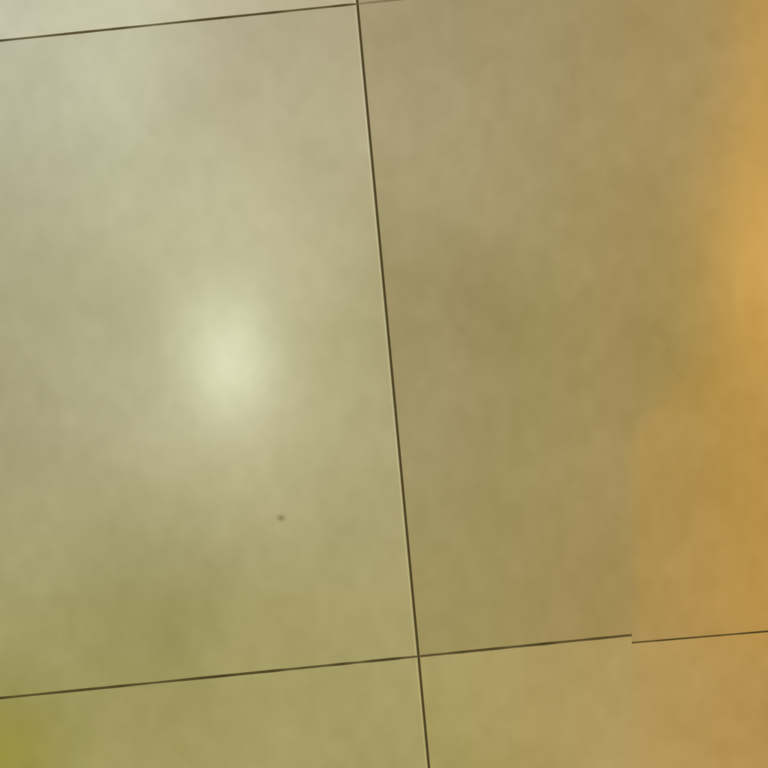
Give the GLSL for this texture, as a three.js fragment shader.

```glsl
// Draws worn beige floor tiles with dark joints, a soft lamp reflection and an amber side light.
varying vec2 vUv;

const vec3 JOINT_COLOR = vec3(0.24, 0.20, 0.10);
const vec3 LAMP_COLOR = vec3(0.90, 0.91, 0.77);
const vec3 AMBER = vec3(0.74, 0.57, 0.28);
const float SOFT = 0.0013;

float hash(vec2 p) {
  vec3 q = fract(vec3(p.xyx) * 0.1031);
  q += dot(q, q.yzx + 33.33);
  return fract((q.x + q.y) * q.z);
}

float valueNoise(vec2 p) {
  vec2 cell = floor(p);
  vec2 f = fract(p);
  f = f * f * (3.0 - 2.0 * f);
  float low = mix(hash(cell), hash(cell + vec2(1.0, 0.0)), f.x);
  float high = mix(hash(cell + vec2(0.0, 1.0)), hash(cell + 1.0), f.x);
  return mix(low, high, f.y);
}

float fbm(vec2 p) {
  float sum = 0.0;
  float weight = 0.5;
  for (int i = 0; i < 5; i++) {
    sum += weight * valueNoise(p);
    p = mat2(1.6, 1.2, -1.2, 1.6) * p + 7.3;
    weight *= 0.5;
  }
  return sum;
}

// Smooth blend through three colours as t runs from 0 to 1.
vec3 blend3(vec3 a, vec3 b, vec3 c, float t) {
  return mix(mix(a, b, smoothstep(0.0, 0.5, t)), c, smoothstep(0.5, 1.0, t));
}

float spot(vec2 p, vec2 center, vec2 radius) {
  vec2 d = (p - center) / radius;
  return exp(-dot(d, d));
}

// Signed distance to the line through a and b, positive on its left.
float sideOf(vec2 p, vec2 a, vec2 b) {
  vec2 dir = normalize(b - a);
  return dir.x * (p.y - a.y) - dir.y * (p.x - a.x);
}

float stroke(float d, float halfWidth) {
  return 1.0 - smoothstep(halfWidth - SOFT, halfWidth + SOFT, abs(d));
}

// Broad light falloff across the floor.
vec3 floorColor(vec2 p) {
  vec3 bottom = blend3(vec3(0.61, 0.58, 0.35), vec3(0.64, 0.60, 0.38), vec3(0.68, 0.56, 0.35), p.x);
  vec3 middle = blend3(vec3(0.63, 0.61, 0.46), vec3(0.65, 0.61, 0.44), vec3(0.62, 0.53, 0.30), p.x);
  vec3 top = blend3(vec3(0.73, 0.72, 0.62), vec3(0.70, 0.66, 0.53), vec3(0.66, 0.57, 0.37), p.x);
  return blend3(bottom, middle, top, p.y);
}

// Amber wash whose left boundary steps outward down the floor.
float amberWash(vec2 p, float cloud) {
  float edge = mix(0.828, 0.905, smoothstep(0.38, 0.58, p.y + 0.3 * (p.x - 0.9)));
  edge = mix(edge, 0.96, smoothstep(0.68, 0.95, p.y));
  float crispness = mix(0.012, 0.08, smoothstep(0.42, 0.62, p.y));
  float wash = smoothstep(edge - crispness, edge + crispness, p.x + 0.03 * (cloud - 0.5));
  float strength = 0.34 + 0.50 * smoothstep(0.85, 1.02, p.x);
  return wash * strength * mix(0.5, 1.0, smoothstep(0.10, 0.22, p.y));
}

void main() {
  vec2 p = vUv;
  float cloud = fbm(p * 5.0);
  float grain = fbm(p * vec2(55.0, 42.0) + 11.0);

  // Joint distances; the lower joint has a small break near the right.
  float upright = sideOf(p, vec2(0.5586, 0.0), vec2(0.465, 1.0));
  float upper = sideOf(p, vec2(0.0, 0.947), vec2(0.465, 0.995));
  float lower = sideOf(p, vec2(0.0, 0.091), vec2(0.822, 0.173));
  float shifted = sideOf(p, vec2(0.822, 0.163), vec2(1.0, 0.178));
  float afterBreak = smoothstep(0.8215, 0.8235, p.x);

  // Tile tones.
  vec3 color = floorColor(p);
  float rightTile = smoothstep(SOFT, -SOFT, upright);
  color *= mix(vec3(1.0), vec3(0.945, 0.925, 0.885), rightTile * (1.0 - 0.7 * smoothstep(0.6, 0.9, p.x)));
  color += 0.04 * smoothstep(-SOFT, SOFT, upper) * (1.0 - rightTile);
  color += vec3(0.04, 0.04, 0.03) * smoothstep(SOFT, -SOFT, mix(lower, shifted, afterBreak)) * rightTile;

  // Lamp reflection and amber light.
  float lamp = 0.42 * spot(p, vec2(0.29, 0.59), vec2(0.19, 0.24));
  lamp += 0.46 * spot(p, vec2(0.298, 0.535), vec2(0.068, 0.085));
  lamp += 0.22 * spot(p, vec2(0.16, 0.88), vec2(0.09, 0.15));
  color = mix(color, LAMP_COLOR, lamp * (1.0 - 0.8 * rightTile));
  color = mix(color, AMBER, amberWash(p, cloud));
  color += vec3(0.08, 0.06, 0.03) * spot(p, vec2(1.01, 0.65), vec2(0.08, 0.14));
  color += vec3(0.01, 0.01, -0.06) * spot(p, vec2(0.0, 0.02), vec2(0.07, 0.06));

  // Worn mottling and a small chip.
  color += (cloud - 0.48) * vec3(0.09, 0.09, 0.10);
  color += (grain - 0.48) * 0.036;
  color = mix(color, JOINT_COLOR, 0.3 * spot(p, vec2(0.366, 0.3255), vec2(0.005, 0.004)));

  // Joints with a pale bevel; the level joints vary in wear along their length.
  float wear = valueNoise(vec2(p.x * 45.0, 3.0));
  float lowerJoint = mix(stroke(lower, 0.0013 + 0.0005 * wear), stroke(shifted, 0.0011), afterBreak);
  float upperJoint = stroke(upper, 0.0012 + 0.0004 * wear) * (1.0 - 0.6 * rightTile);
  float levelJoints = max(lowerJoint, upperJoint) * (0.66 + 0.22 * wear);
  float joints = max(0.86 * stroke(upright, 0.0015), levelJoints);
  float bevel = stroke(upright - 0.0034, 0.0008);
  color += 0.06 * bevel;
  color = mix(color, JOINT_COLOR, joints);

  gl_FragColor = vec4(clamp(color, 0.0, 1.0), 1.0);
}
```
